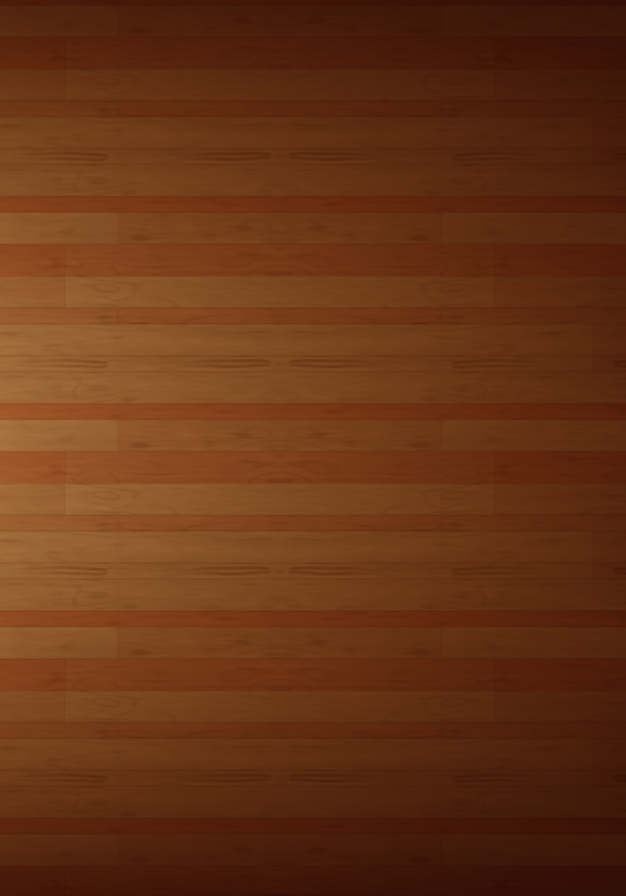
Write a Shadertoy shader that draws this texture.

```glsl
const float REPEAT_HEIGHT = 0.2313;  // share of the canvas height
const float REPEAT_TOP = 0.0768;
const float REPEAT_UNITS = 13.0;     // plank units in one repeat
const float UNIT_WIDTH = 0.0254;     // one plank unit across the canvas
const float MIRROR_X = 0.447;
const int ROWS = 8;

// Per row: height, tone, joint distance from the mirror axis, tone step past it
const vec4 PLANKS[ROWS] = vec4[ROWS](
    vec4(2.0,  0.07, 13.5, -0.09),
    vec4(1.0, -0.09, 10.2,  0.03),
    vec4(2.0,  0.05, 19.7, -0.09),
    vec4(1.0,  0.02, 19.7, -0.08),
    vec4(2.0,  0.02, 30.0,  0.00),
    vec4(1.0, -0.16, 30.0,  0.00),
    vec4(2.0, -0.03, 10.2,  0.08),
    vec4(2.0, -0.11, 13.5, -0.04));

vec2 gradientAt(vec2 cell) {
    vec2 h = vec2(dot(cell, vec2(127.1, 311.7)), dot(cell, vec2(269.5, 183.3)));
    return 2.0 * fract(sin(h) * 43758.5) - 1.0;
}

float gradientNoise(vec2 p) {
    vec2 i = floor(p), f = fract(p);
    vec2 u = f * f * f * (f * (f * 6.0 - 15.0) + 10.0);
    vec2 e = vec2(1.0, 0.0);
    float low = mix(dot(gradientAt(i), f),
                    dot(gradientAt(i + e.xy), f - e.xy), u.x);
    float high = mix(dot(gradientAt(i + e.yx), f - e.yx),
                     dot(gradientAt(i + e.xx), f - e.xx), u.x);
    return mix(low, high, u.y);
}

// Fine fibres, curved growth rings and short dark flecks
float woodGrain(vec2 p, float seed) {
    vec2 q = p + vec2(seed * 37.0, seed * 19.0);
    float fibres = gradientNoise(q * vec2(0.7, 4.5));
    float broad = gradientNoise(q * vec2(0.12, 1.3));
    float warp = gradientNoise(q * vec2(0.22, 0.75));
    float fine = gradientNoise(q * vec2(1.3, 2.5));
    float rings = pow(0.5 + 0.5 * sin(22.0 * warp + 5.0 * p.y + 2.0 * fine), 5.0);
    float patches = smoothstep(-0.15, 0.35, gradientNoise(q * vec2(0.16, 0.5) + 8.0));
    float flecks = smoothstep(0.2, 0.55, gradientNoise(q * vec2(0.45, 2.6) + 3.0));
    return 0.09 * fibres + 0.10 * broad - 0.09 * rings * patches - 0.13 * flecks;
}

// Dark pointed loop that opens from its tip and closes again
float pointedStreak(float along, float across) {
    float s = clamp(along, 0.0, 1.0);
    float spread = 0.45 * sqrt(s) * (1.0 - s);
    float d = abs(abs(across) - spread);
    float ends = smoothstep(0.0, 0.06, along) * (1.0 - smoothstep(0.3, 1.0, along));
    return ends * (1.0 - smoothstep(0.03, 0.16, d));
}

// Glow from the left edge, falling off to the right, top and bottom
float glow(vec2 uv) {
    float dy = uv.y - 0.51;
    return 1.2 - 0.97 * uv.x - 4.6 * (1.0 - 0.6 * uv.x) * dy * dy;
}

vec3 woodColour(float t, float redness) {
    vec3 colour = vec3(0.27, 0.11, 0.04) + t * vec3(0.30, 0.19, 0.06)
                + t * t * vec3(0.0, 0.06, 0.08);
    return colour * mix(vec3(1.0), vec3(1.08, 0.92, 0.86), redness);
}

void mainImage(out vec4 fragColor, in vec2 fragCoord) {
    vec2 uv = fragCoord / iResolution.xy;
    float down = (1.0 - uv.y - REPEAT_TOP) / REPEAT_HEIGHT;
    vec2 p = vec2(abs(uv.x - MIRROR_X) / UNIT_WIDTH, fract(down) * REPEAT_UNITS);
    vec2 pixel = vec2(1.0 / (UNIT_WIDTH * iResolution.x),
                      REPEAT_UNITS / (REPEAT_HEIGHT * iResolution.y));

    // Stack the planks, blending at each seam
    float tone = PLANKS[ROWS - 1].y;
    float row = 0.0, seam = 0.0, streak = 0.0, top = 0.0;
    for (int i = 0; i < ROWS; i++) {
        vec4 plank = PLANKS[i];
        float local = p.y - top;
        float past = smoothstep(-pixel.x, pixel.x, p.x - plank.z);
        float cover = smoothstep(-pixel.y, pixel.y, local);
        tone = mix(tone, plank.y + plank.w * past, cover);
        if (local >= 0.0) row = float(i);
        seam = max(seam, 1.0 - smoothstep(0.04, 0.04 + pixel.y, abs(local)));

        // Joint line and the row of long streaks
        float inside = cover * (1.0 - smoothstep(-pixel.y, pixel.y, local - plank.x));
        float joint = 1.0 - smoothstep(0.03, 0.03 + pixel.x, abs(p.x - plank.z));
        seam = max(seam, 0.5 * joint * inside);
        if (i == 3) {
            float along = mod(p.x - 0.4, 10.2) / 7.5;
            float bend = 0.12 * gradientNoise(vec2(p.x * 0.4, 5.0));
            streak = inside * pointedStreak(along, local - 0.5 + bend);
        }
        top += plank.x;
    }

    float light = glow(uv);
    float detail = tone + woodGrain(p, row + 1.0) - 0.09 * seam - 0.22 * streak;
    float t = light + detail * mix(0.5, 1.0, clamp(light, 0.0, 1.0));
    float redness = clamp(-tone * 6.0, 0.0, 1.0);
    fragColor = vec4(clamp(woodColour(max(t, -0.3), redness), 0.0, 1.0), 1.0);
}
```
